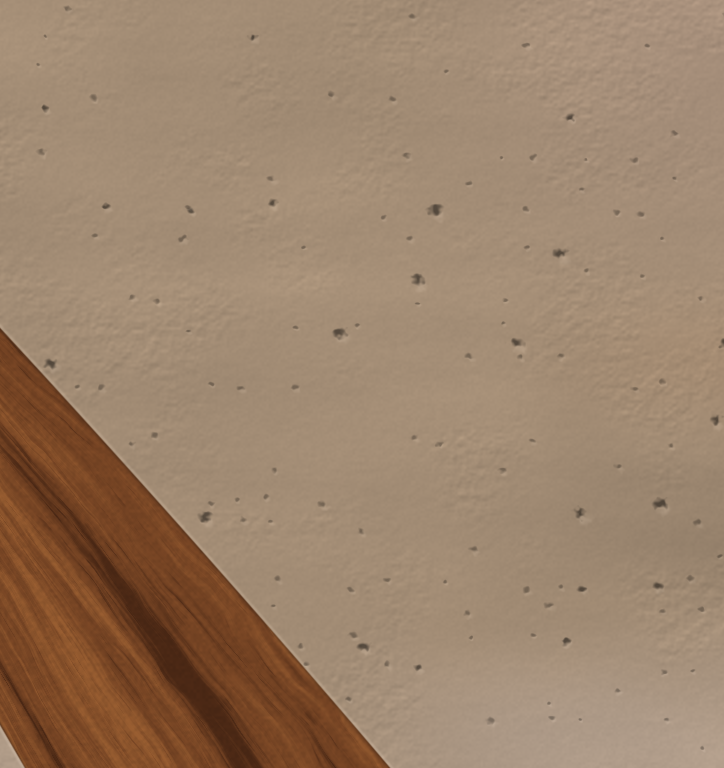
Reproduce this texture procedurally as a WebGL 1 fragment shader.

```glsl
precision highp float;
// Pitted beige plaster wall crossed at the lower left by a diagonal walnut beam.
uniform vec2 u_resolution;

const vec3 PLASTER = vec3(0.637, 0.550, 0.458);
const vec3 PLASTER_PALE = vec3(0.715, 0.640, 0.575);
const vec3 PLASTER_ROSE = vec3(0.665, 0.570, 0.495);
const vec3 WOOD_DARK = vec3(0.29, 0.155, 0.08);
const vec3 WOOD_MID = vec3(0.455, 0.262, 0.137);
const vec3 WOOD_LIGHT = vec3(0.58, 0.355, 0.185);
const vec2 LIGHT_STEP = vec2(-0.0016, 0.0026);
const float RELIEF = 0.13;
const float PIT_DEPTH = 0.48;

float hash(vec2 p) {
  vec3 q = fract(vec3(p.xyx) * 0.1031);
  q += dot(q, q.yzx + 33.33);
  return fract((q.x + q.y) * q.z);
}

float noise(vec2 p) {
  vec2 i = floor(p), f = fract(p);
  f = f * f * (3.0 - 2.0 * f);
  return mix(mix(hash(i), hash(i + vec2(1.0, 0.0)), f.x),
             mix(hash(i + vec2(0.0, 1.0)), hash(i + 1.0), f.x), f.y);
}

float fbm(vec2 p) {
  float sum = 0.0, amp = 0.5;
  for (int i = 0; i < 4; i++) {
    sum += amp * noise(p);
    p = mat2(1.6, 1.2, -1.2, 1.6) * p + 17.3;
    amp *= 0.5;
  }
  return sum;
}

float band(float x, float center, float width) {
  float d = (x - center) / width;
  return exp(-d * d);
}

float height(vec2 p) {
  return 0.6 * noise(p * vec2(85.0, 115.0)) + 0.4 * noise(p * vec2(180.0, 210.0) + 31.0);
}

// One pit at most per cell: x is the hollow, y the lit lower rim
vec2 pits(vec2 p, float cells, float chance, float radius) {
  vec2 id = floor(p * cells);
  vec2 center = (id + 0.25 + 0.5 * vec2(hash(id + 3.7), hash(id + 41.2))) / cells;
  float r = radius * mix(0.6, 1.25, hash(id + 77.0));
  vec2 d = (p - center) * vec2(0.85, 1.1);
  d += (vec2(noise(p * 190.0), noise(p * 190.0 + 53.0)) - 0.5) * r * 0.9;
  float present = step(hash(id + 19.0), chance);
  float hollow = 1.0 - smoothstep(0.25 * r, 1.2 * r, length(d));
  float rim = 1.0 - smoothstep(0.2 * r, 1.3 * r, length(d - vec2(0.5, -1.0) * r));
  return present * vec2(hollow, rim * (1.0 - hollow));
}

vec3 plaster(vec2 p) {
  // Broad tint: pale floor-side glow, rosy right side, faint level strokes
  float strokes = fbm(p * vec2(3.0, 16.0) + 5.0) - 0.47;
  float cloud = fbm(p * 5.0 + 9.0) - 0.47;
  vec3 col = PLASTER;
  col = mix(col, PLASTER_ROSE, 0.75 * smoothstep(0.45, 0.95, p.x) * smoothstep(0.5, 1.0, p.y));
  float glow = smoothstep(0.23, 0.0, p.y + 0.12 * cloud) * smoothstep(0.3, 0.75, p.x);
  col = mix(col, PLASTER_PALE, 0.72 * glow);
  col = mix(col, PLASTER_PALE, 0.6 * smoothstep(0.15, 0.0, length(p)));
  col *= 1.0 + 0.08 * strokes + 0.07 * cloud;
  col *= 1.0 - 0.045 * band(p.y, 0.29, 0.09) * smoothstep(0.35, 0.9, p.x);
  col += vec3(0.014, 0.002, -0.006) * band(p.y, 0.53, 0.08) * smoothstep(0.6, 0.95, p.x);

  // Raking light over patches of rough surface
  float patches = smoothstep(0.40, 0.66, fbm(p * vec2(8.0, 10.0) + 23.0));
  float slope = height(p) - height(p + LIGHT_STEP);
  col *= 1.0 + RELIEF * slope * mix(0.35, 1.5, patches);
  col *= 1.0 + 0.025 * (noise(p * 330.0) - 0.5);

  vec2 large = pits(p, 10.0, 0.24, 0.0075);
  vec2 small = pits(p + 0.37, 27.0, 0.16, 0.0042);
  col *= 1.0 - PIT_DEPTH * large.x - 0.28 * small.x;
  return col + 0.055 * large.y + 0.045 * small.y;
}

// across runs 0 to 1 between the beam edges, along follows the grain
vec3 walnut(float across, float along, vec2 p) {
  float warp = 0.09 * (fbm(vec2(across * 5.0, along * 5.0)) - 0.47);
  float v = across + warp;
  float broad = fbm(vec2(v * 13.0, along * 2.2) + 4.0);
  float fine = fbm(vec2(v * 75.0, along * 7.0) + 60.0);
  float pores = noise(vec2(v * 170.0, along * 24.0));
  float tone = 0.5 + 1.15 * (broad - 0.47) + 0.65 * (fine - 0.47);
  tone += 0.20 * band(v, 0.43, 0.16) + 0.12 * band(v, 0.82, 0.05);
  tone -= 0.34 * band(v, 0.715, 0.055) + 0.28 * band(v, 0.915, 0.04);
  tone -= 0.16 * smoothstep(0.70, 0.95, pores);
  vec3 col = mix(WOOD_DARK, WOOD_MID, smoothstep(0.0, 0.5, tone));
  col = mix(col, WOOD_LIGHT, smoothstep(0.45, 1.0, tone));
  return col * (1.0 + 0.10 * (noise(p * 260.0) - 0.5));
}

void main() {
  vec2 p = gl_FragCoord.xy / u_resolution.y;
  float pixel = 1.0 / u_resolution.y;

  // Slightly bowed upper edge and steeper lower edge of the beam
  float upper = 0.573 - 1.08 * p.x - 0.094 * p.x * p.x;
  float lower = 0.056 - 1.72 * p.x;
  float toUpper = (upper - p.y) / 1.5;
  float toLower = (p.y - lower) / 1.99;
  float inside = min(toUpper, toLower);
  float beam = smoothstep(-pixel, pixel, inside);

  vec3 wall = plaster(p);
  wall += 0.06 * band(inside, -0.002, 0.002);
  float across = (p.y - lower) / (upper - lower);
  vec3 wood = walnut(across, dot(p, vec2(0.64, -0.77)), p);
  wood *= 1.0 - 0.22 * band(inside, 0.0, 0.003);

  gl_FragColor = vec4(mix(wall, wood, beam), 1.0);
}
```
